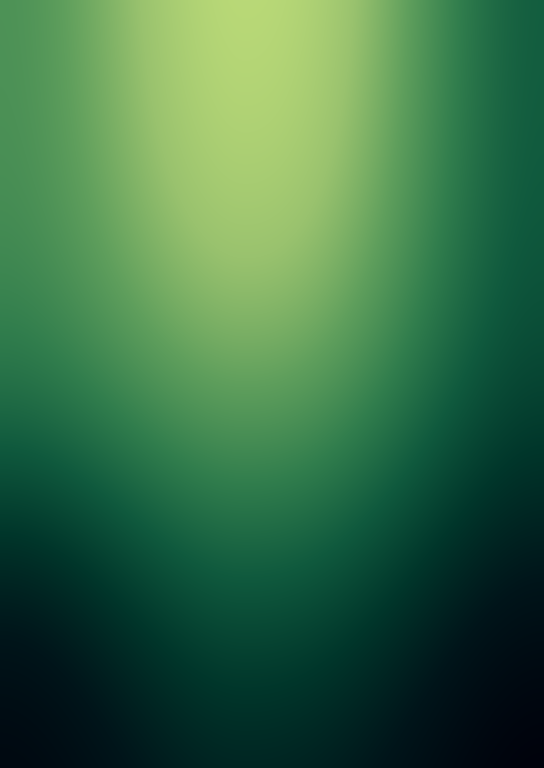
This background is drawn by a Shadertoy shader. Its source:

```glsl
// A soft green glow falling from the top edge into near-black lower corners.
// Three vertical falloff curves (left, core, right) are blended across the width
// into one light level, which then picks a colour from a dark-to-lime ramp.

// S-shaped fall of light from high by drop, centred at depth mid
float falloff(float depth, float high, float drop, float mid, float steepness) {
    return high - drop / (1.0 + exp(-steepness * (depth - mid)));
}

// Colour of a light level from 0 (night) to 7 (lime)
vec3 glowColor(float level) {
    vec3 ramp[8] = vec3[8](
        vec3(0.00, 0.00, 0.04), vec3(0.00, 0.08, 0.10),
        vec3(0.00, 0.21, 0.165), vec3(0.06, 0.35, 0.24),
        vec3(0.19, 0.49, 0.30), vec3(0.37, 0.62, 0.36),
        vec3(0.60, 0.76, 0.43), vec3(0.74, 0.86, 0.47));
    level = clamp(level, 0.0, 6.999);
    int i = int(level);
    return mix(ramp[i], ramp[i + 1], fract(level));
}

void mainImage(out vec4 fragColor, in vec2 fragCoord) {
    vec2 uv = fragCoord / iResolution.xy;
    float depth = 1.0 - uv.y;

    // Vertical light profiles of the core and both sides
    float core = falloff(depth, 7.13, 6.6, 0.65, 5.0);
    float left = falloff(depth, 4.65, 4.5, 0.65, 8.0);
    float right = falloff(depth, 3.15, 3.4, 0.68, 7.0);

    // Bell across the width, a little fuller on the right
    float offset = uv.x - 0.45;
    float reach = offset < 0.0 ? -offset / 0.45 : pow(offset / 0.55, 1.15);
    float bell = 1.0 - smoothstep(0.0, 1.0, reach);

    float side = offset < 0.0 ? left : right;
    fragColor = vec4(glowColor(mix(side, core, bell)), 1.0);
}
```
